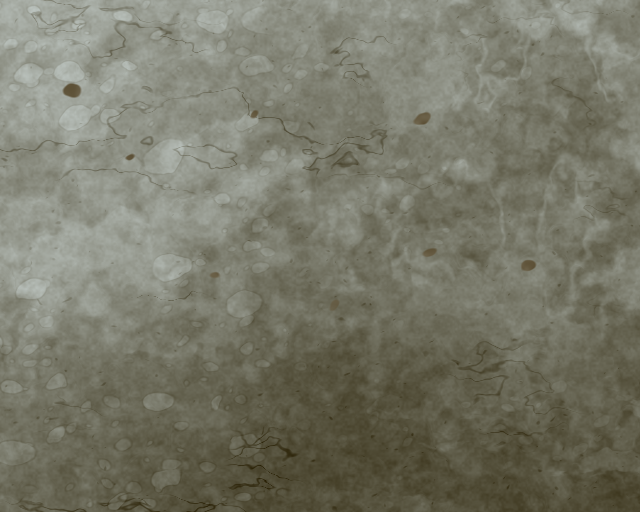
Give the GLSL for this texture, as a WebGL 2 fragment shader.

```glsl
#version 300 es
precision highp float;

uniform vec2 u_resolution;
out vec4 fragColor;

vec2 hash2(vec2 p) {
    vec3 q = fract(p.xyx * vec3(0.1031, 0.1030, 0.0973));
    q += dot(q, q.yzx + 33.33);
    return fract((q.xx + q.yz) * q.zy);
}

mat2 rotation(float angle) {
    float c = cos(angle), s = sin(angle);
    return mat2(c, -s, s, c);
}

float noise(vec2 p) {
    vec2 cell = floor(p), f = fract(p);
    f = f * f * (3.0 - 2.0 * f);
    float low = mix(hash2(cell).x, hash2(cell + vec2(1, 0)).x, f.x);
    float high = mix(hash2(cell + vec2(0, 1)).x, hash2(cell + 1.0).x, f.x);
    return mix(low, high, f.y);
}

float fbm(vec2 p, int octaves) {
    float sum = 0.0, weight = 0.5, total = 0.0;
    for (int i = 0; i < octaves; i++) {
        sum += weight * noise(p);
        total += weight;
        weight *= 0.52;
        p = rotation(0.35) * p * 2.03 + 17.7;
    }
    return sum / total;
}

// Thin contour of a noise field
float ridge(vec2 p, float width, int octaves) {
    return 1.0 - smoothstep(0.0, width, abs(fbm(p, octaves) - 0.5));
}

// Distance to scattered, tilted ovals
float ovalDistance(vec2 p, float cells, float density, vec2 radii, float seed) {
    vec2 q = p * cells, base = floor(q);
    float nearest = 1.0;
    for (int j = -1; j <= 1; j++) {
        for (int i = -1; i <= 1; i++) {
            vec2 cell = base + vec2(i, j);
            vec2 place = hash2(cell + seed), kind = hash2(cell + seed + 71.3);
            if (kind.x > density) continue;
            float size = kind.x / density;
            vec2 offset = rotation(kind.y - 0.2) * (q - cell - 0.2 - 0.6 * place);
            float radius = mix(radii.x, radii.y, size * size);
            nearest = min(nearest, length(offset * vec2(0.78, 1.2)) - radius);
        }
    }
    return nearest / cells;
}

float fill(float distance, float blur) {
    return 1.0 - smoothstep(-blur, blur, distance);
}

vec3 stoneColour(float tone, float warmth) {
    vec3 colour = mix(vec3(0.33, 0.33, 0.26), vec3(0.65, 0.66, 0.62), (tone - 0.33) / 0.32);
    return colour + warmth * vec3(0.5, -0.15, -0.6);
}

void main() {
    vec2 p = gl_FragCoord.xy / u_resolution.y;
    float blur = max(0.0018, 0.75 / u_resolution.y);
    vec2 wobble = vec2(fbm(p * 22.0, 3), fbm(p * 22.0 + 41.0, 3)) - 0.5;
    vec2 bent = p + 0.035 * wobble;

    // Regions of the slab
    float right = smoothstep(0.55, 0.95, p.x + 0.5 * (noise(p * 4.0) - 0.5));
    float upper = smoothstep(0.22, 0.5, p.y + 0.15 * wobble.x);
    float left = 1.0 - smoothstep(0.35, 0.85, p.x);

    // Broad shading and soft clouds
    float tone = 0.475 + 0.21 * (p.y - 0.5) - 0.075 * (p.x - 0.62);
    tone -= 0.05 * exp(-9.0 * dot(p - vec2(0.62, 0.25), p - vec2(0.62, 0.25)));
    float cloud = fbm(p * vec2(3.0, 4.0) + 2.0 * wobble + 5.0, 5) - 0.5;
    tone += 0.24 * cloud;

    // Pale streaked patches
    vec2 slanted = rotation(0.4) * bent;
    float streak = smoothstep(0.5, 0.6, fbm(slanted * vec2(4.5, 10.0) + 9.0, 5));
    float layer = smoothstep(0.54, 0.63, fbm(bent * vec2(6.0, 21.0) + 3.0, 5));
    tone += 0.055 * streak * upper * (1.0 - 0.6 * right);
    tone += 0.065 * layer * (1.0 - upper) * (0.3 + 0.7 * right);

    // Pale net of veins
    float net = ridge(bent * vec2(9.0, 5.5) + 23.0, 0.06, 4);
    float pool = smoothstep(0.53, 0.62, fbm(bent * vec2(8.0, 7.0) + 61.0, 5));
    tone += 0.085 * max(net * 0.9, pool) * right * upper;

    // Rounded clasts with faint rims
    vec2 ragged = p + 0.022 * wobble;
    float large = ovalDistance(ragged, 11.0, 0.5, vec2(0.12, 0.4), 7.0);
    float small = ovalDistance(ragged, 26.0, 0.42, vec2(0.08, 0.34), 31.0);
    float clast = max(fill(large, blur) * (0.12 + 0.88 * left), 0.65 * fill(small, blur));
    float rim = 1.0 - smoothstep(0.0, 2.0 * blur, abs(min(large, small) - 0.001));
    float cover = smoothstep(0.36, 0.6, noise(p * 5.0 + 12.0));
    tone += cover * (0.065 * clast - 0.03 * rim * (0.3 + 0.7 * left));

    // Broken hairline cracks
    float gate = smoothstep(0.5, 0.72, noise(p * vec2(6.0, 10.0) + 80.0));
    float crack = ridge(bent * vec2(5.0, 13.0) + 50.0, 0.016, 4);
    tone -= 0.13 * crack * gate * (1.0 - 0.5 * right);

    // Fine grain and specks
    tone += 0.085 * (fbm(p * vec2(48.0, 62.0), 3) - 0.5);
    tone += 0.035 * (noise(p * 210.0) - 0.5);
    float speck = fill(ovalDistance(bent, 42.0, 0.16, vec2(0.04, 0.13), 93.0), blur);
    tone -= 0.09 * speck;

    // Brown pits
    float pitDistance = ovalDistance(p + 0.016 * wobble, 5.5, 0.3, vec2(0.03, 0.095), 140.0);
    float pit = fill(pitDistance, 1.3 * blur) * smoothstep(0.3, 0.45, p.y);
    tone = mix(tone, 0.29 + 0.1 * noise(p * 70.0), 0.9 * pit);

    float warmth = 0.012 * (0.52 - tone) / 0.1 + 0.05 * pit;
    fragColor = vec4(clamp(stoneColour(tone, warmth), 0.0, 1.0), 1.0);
}
```
